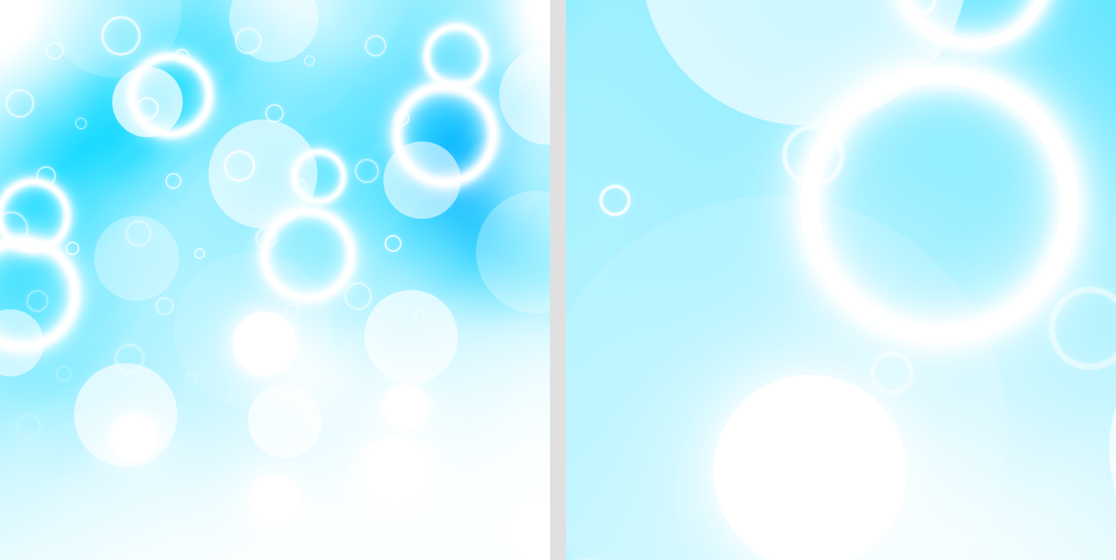
Left: the whole. Right: its middle third, enlarged.
Write a Shadertoy shader that draws this background.

```glsl
#define VEILS 15
#define GLOW_RINGS 7
#define ORBS 6
#define BUBBLES 38
#define BASE_DEPTH 0.29
#define WARP 0.09
#define GREEN_LOSS 0.16
#define BLUE_TINT 0.13
#define MAX_DEPTH 0.93

float hash(vec2 p) {
    vec3 q = fract(p.xyx * 0.1031);
    q += dot(q, q.yzx + 33.33);
    return fract((q.x + q.y) * q.z);
}

float noise(vec2 p) {
    vec2 cell = floor(p), f = fract(p);
    f = f * f * (3.0 - 2.0 * f);
    return mix(mix(hash(cell), hash(cell + vec2(1, 0)), f.x),
               mix(hash(cell + vec2(0, 1)), hash(cell + vec2(1, 1)), f.x), f.y);
}

float fbm(vec2 p) {
    return 0.55 * noise(p) + 0.3 * noise(p * 2.1 + 7.0) + 0.15 * noise(p * 4.3 + 19.0);
}

// Evenly spread point number i of a low-discrepancy sequence
vec2 scatter(vec2 start, float i) {
    return fract(start + i * vec2(0.75488, 0.56984));
}

// Soft elliptical patch, turned by an angle
float smudge(vec2 p, vec2 center, vec2 size, float angle) {
    float c = cos(angle), s = sin(angle);
    vec2 q = mat2(c, -s, s, c) * (p - center) / size;
    return exp(-dot(q, q));
}

// Filled where the distance is negative
float fill(float dist, float blur) {
    return 1.0 - smoothstep(-blur, blur, dist);
}

// Colour depth of the backdrop: 0 is white, 1 is full cyan
float backdrop(vec2 p) {
    vec2 q = p + WARP * (vec2(fbm(p * 3.5), fbm(p * 3.5 + 31.0)) - 0.5);
    float depth = 0.02 + BASE_DEPTH * smoothstep(0.0, 0.6, q.y + 0.35 * (0.5 - q.x));
    depth += 0.58 * smudge(q, vec2(0.20, 0.76), vec2(0.30, 0.12), 0.75);
    depth += 0.30 * smudge(q, vec2(0.68, 0.76), vec2(0.24, 0.22), 0.0);
    depth += 0.42 * smudge(q, vec2(0.82, 0.70), vec2(0.09, 0.19), 0.15);
    depth += 0.27 * smudge(q, vec2(0.07, 0.43), vec2(0.13, 0.18), 0.0);
    depth += 0.28 * smudge(q, vec2(0.94, 0.53), vec2(0.17, 0.09), 0.0);
    // Bleached patches
    depth -= 0.32 * smudge(q, vec2(0.51, 1.00), vec2(0.12, 0.11), 0.3);
    depth -= 0.40 * smudge(q, vec2(0.00, 1.00), vec2(0.13, 0.18), 0.0);
    depth -= 0.35 * smudge(q, vec2(0.98, 0.98), vec2(0.08, 0.22), 0.0);
    depth -= 0.15 * smudge(q, vec2(0.57, 0.37), vec2(0.10), 0.0);
    // Fine brushed streaks along the diagonal
    depth *= 1.0 + 0.08 * (noise(vec2(dot(q, vec2(5.0)), dot(q, vec2(-32.0, 32.0)))) - 0.5);
    return clamp(depth, 0.0, MAX_DEPTH);
}

void mainImage(out vec4 fragColor, in vec2 fragCoord) {
    vec2 p = fragCoord / iResolution.y;
    float pixel = 0.8 / iResolution.y;
    float depth = backdrop(p);

    // Translucent discs, large and faint to small and denser
    for (int i = 0; i < VEILS; i++) {
        float n = float(i), t = n / float(VEILS - 1);
        float radius = mix(0.14, 0.06, sqrt(t));
        float dist = length(p - scatter(vec2(0.45, 0.41), n)) - radius;
        float chance = hash(vec2(n, 3.0));
        float alpha = mix(0.12, 0.3 + 0.45 * chance, smoothstep(0.0, 0.25, t));
        alpha *= 0.9 + 0.1 * smoothstep(-radius, 0.0, dist);
        depth *= 1.0 - alpha * fill(dist, pixel);
    }

    // Thin bubbles, fading toward the bottom
    for (int i = 0; i < BUBBLES; i++) {
        float n = float(i), t = n / float(BUBBLES - 1);
        vec2 center = mix(vec2(0.0, 0.2), vec2(0.8, 1.0), scatter(vec2(0.27, 0.92), n));
        float radius = mix(0.033, 0.008, sqrt(t));
        float width = 0.0006 + 0.06 * radius;
        float edge = abs(length(p - center) - radius);
        float alpha = mix(0.5, 1.0, hash(vec2(n, 11.0))) * smoothstep(0.0, 0.65, center.y);
        float light = fill(edge - width, pixel + 0.2 * width);
        light = max(light, 0.45 * exp(-edge / (0.16 * radius)));
        depth *= 1.0 - alpha * light;
    }

    // Thick rings with a halo on both sides
    for (int i = 0; i < GLOW_RINGS; i++) {
        float n = float(i), t = n / float(GLOW_RINGS - 1);
        vec2 center = mix(vec2(0.0, 0.46), vec2(1.0, 0.96), scatter(vec2(0.04, 0.03), n));
        float radius = mix(0.094, 0.044, t);
        float edge = abs(length(p - center) - radius);
        float light = fill(edge - 0.11 * radius, 0.05 * radius + pixel);
        light = max(light, 0.85 * exp(-max(edge - 0.1 * radius, 0.0) / (0.16 * radius)));
        depth *= 1.0 - light;
    }

    // Solid white orbs low down, each in a wide glow
    for (int i = 0; i < ORBS; i++) {
        float n = float(i);
        vec2 center = mix(vec2(0.05, 0.0), vec2(1.0, 0.39), scatter(vec2(0.69, 0.42), n));
        float radius = mix(0.036, 0.06, hash(vec2(n, 23.0)));
        float dist = length(p - center) - radius;
        float light = max(fill(dist, 1.5 * pixel), 0.7 * exp(-max(dist, 0.0) / 0.022));
        depth *= 1.0 - light;
    }

    // White through cyan, leaning to blue in the upper right
    float blue = smudge(p, vec2(0.82, 0.70), vec2(0.10, 0.17), 0.15);
    vec3 color = 1.0 - depth * vec3(1.0, GREEN_LOSS + BLUE_TINT * blue, 0.0);
    fragColor = vec4(color, 1.0);
}
```
